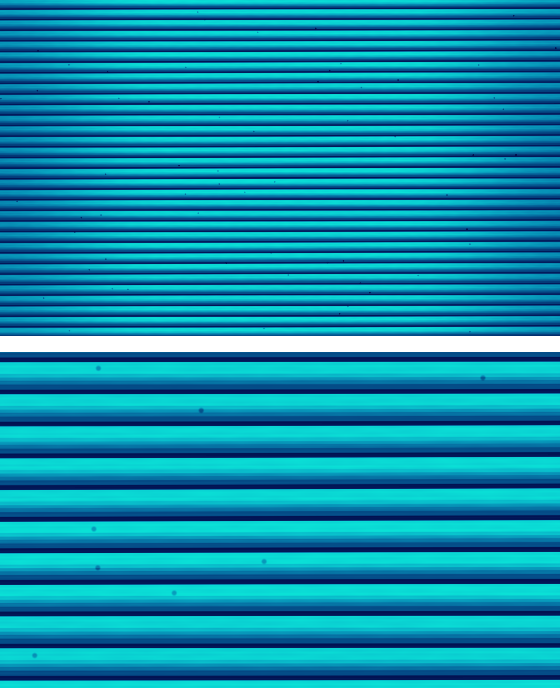
Top, the full canvas; bottom, a detail of the centre.
Give the GLSL for this texture, as a Shadertoy shader.

```glsl
// Horizontal roller-shutter slats in cyan, shading down to thin navy gaps.
// One slat profile is repeated with fract; a three-colour curve turns its tone
// into colour, with side falloff, brushed grain and sparse specks on top.

const float SLATS = 31.71;      // slats down the canvas height
const float FIRST_GAP = 0.81;   // first gap below the top, in slats
const float TILT = 0.11;        // rise of the slats across the width, in slats

const vec3 NAVY  = vec3(0.01, 0.12, 0.37);
const vec3 AZURE = vec3(0.025, 0.485, 0.73);
const vec3 CYAN  = vec3(0.04, 0.86, 0.835);

float hash(vec2 p) {
    vec3 q = fract(vec3(p.xyx) * 0.1031);
    q += dot(q, q.yzx + 33.33);
    return fract((q.x + q.y) * q.z);
}

vec2 hash2(vec2 p) {
    return vec2(hash(p), hash(p + 57.3));
}

// Cellular noise: distance to the nearest scattered point, and its cell's hash.
vec2 cellular(vec2 p) {
    vec2 cell = floor(p), f = fract(p);
    vec2 nearest = vec2(9.0, 0.0);
    for (int j = -1; j <= 1; j++) {
        for (int i = -1; i <= 1; i++) {
            vec2 o = vec2(i, j);
            float d = length(o + hash2(cell + o) - f);
            if (d < nearest.x) nearest = vec2(d, hash(cell + o + 11.7));
        }
    }
    return nearest;
}

float edge(float at, float x, float soft) {
    return smoothstep(at - soft, at + soft, x);
}

// Tone over one slat, from gap (s = 0) down to the next gap (s = 1).
float slatTone(float s, float gap, float soft) {
    float tone = 1.0;
    tone -= 0.14 * edge(0.44, s, soft);
    tone -= 0.20 * edge(0.55, s, soft);
    tone -= 0.21 * edge(0.65, s, soft);
    tone -= 0.20 * edge(0.77, s, soft);
    tone -= 0.30 * edge(1.0 - gap, s, soft);
    return mix(-0.05, tone, edge(gap, s, soft));
}

// Fine grooves running along a slat, drifting slowly with x.
float grooves(float s, float x, float seed) {
    float drift = 0.4 * sin(x * 7.0 + seed * 6.28);
    return 0.6 * sin(s * 38.0 + drift) + 0.4 * sin(s * 61.0 + seed * 9.0 - drift);
}

// Light lost towards the left and right, strongest at mid height.
float sideFalloff(vec2 uv) {
    float side = abs(uv.x - 0.5) * 2.0;
    float middle = 1.0 - pow(abs(uv.y - 0.48) * 2.0, 2.0);
    return 1.0 - (0.32 + 0.10 * middle) * pow(smoothstep(0.35, 1.05, side), 1.3);
}

// Quadratic curve through the palette.
vec3 palette(float t) {
    return mix(mix(NAVY, AZURE, t), mix(AZURE, CYAN, t), t);
}

void mainImage(out vec4 fragColor, in vec2 fragCoord) {
    vec2 uv = fragCoord / iResolution.xy;
    float aspect = iResolution.x / iResolution.y;
    vec2 p = vec2(uv.x * aspect, uv.y);
    float pixel = SLATS / iResolution.y;

    // Slat index and position inside it, with a slight bow in each slat
    float v = (1.0 - uv.y) * SLATS - FIRST_GAP + TILT * (uv.x - 0.5);
    v += 0.012 * sin(uv.x * 5.0 + v * 0.7);
    float row = floor(v), s = fract(v);
    float seed = hash(vec2(row + 40.0, 3.0));

    // Profile, light and per-slat variation
    float gap = 0.075 + 0.012 * (seed - 0.5);
    float tone = slatTone(s, gap, max(0.02, 0.6 * pixel));
    tone *= sideFalloff(uv) * (0.98 + 0.05 * (seed - 0.5));

    // Grooves and brushed grain, stretched along the slats
    tone += 0.025 * grooves(s, uv.x, seed);
    float grain = cellular(vec2(p.x * 28.0, v * 5.0)).x - 0.5;
    tone += 0.05 * grain * smoothstep(0.1, 0.6, tone);

    // Sparse dark specks
    vec2 speck = cellular(p * 36.0);
    float spot = 1.0 - smoothstep(0.04, 0.13, speck.x);
    tone -= 0.35 * spot * step(0.975, speck.y);

    vec3 color = palette(clamp(tone, -0.08, 1.03));
    fragColor = vec4(clamp(color, 0.0, 1.0), 1.0);
}
```
